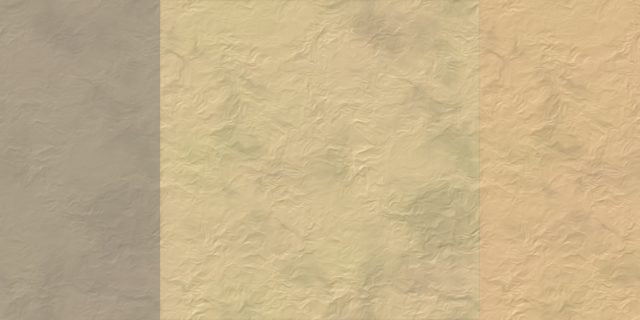
A WebGL 1 fragment shader for this texture:

```glsl
precision highp float;
// Three tinted panels of finely crumpled parchment: grey, straw and apricot.
// One tiling relief of warped ridged noise is lit from the upper left, then
// darkened by mottled stains and short broken fold lines.

uniform vec2 u_resolution;

// Panel colours and layout
const vec3 GREY = vec3(0.668, 0.617, 0.530);
const vec3 STRAW = vec3(0.830, 0.750, 0.574);
const vec3 APRICOT = vec3(0.848, 0.726, 0.552);
const vec3 STAIN_LOSS = vec3(0.125, 0.098, 0.076);
const vec3 HUE_DRIFT = vec3(-0.010, 0.010, -0.012);
const float LEFT_EDGE = 0.25;
const float RIGHT_EDGE = 0.75;
const float GREY_CONTRAST = 0.45;

// Relief and wear
const vec2 LIGHT_DIR = vec2(-0.5, 0.866);
const float LIGHT_STEP = 0.004;
const float RELIEF_GAIN = 0.35;
const float WARP = 0.040;
const vec2 WRINKLE_CELLS = vec2(11.0, 15.0);
const vec2 STAIN_CELLS = vec2(4.0, 5.0);
const vec2 FOLD_CELLS = vec2(5.0, 7.0);
const vec2 WORN_SPOT = vec2(0.80, 0.25);
const float FOLD_WIDTH = 0.065;
const float RIM_WIDTH = 0.007;
const float RIM_LOSS = 0.035;

vec2 hash2(vec2 cell) {
  vec3 q = fract(cell.xyx * vec3(0.1031, 0.1030, 0.0973));
  q += dot(q, q.yzx + 33.33);
  return fract((q.xx + q.yz) * q.zy) * 2.0 - 1.0;
}

// Dot product of a corner's gradient with the offset to it, wrapped to tile
float corner(vec2 cell, vec2 offset, vec2 cells, float seed) {
  vec2 wrapped = floor(mod(cell + 0.5, cells));
  return dot(hash2(wrapped + seed), offset);
}

// Gradient noise that repeats over the unit square
float noise(vec2 p, vec2 cells, float seed) {
  p *= cells;
  vec2 c = floor(p);
  vec2 f = p - c;
  vec2 w = f * f * f * (f * (f * 6.0 - 15.0) + 10.0);
  vec2 e = vec2(1.0, 0.0);
  float low = mix(corner(c, f, cells, seed),
                  corner(c + e, f - e, cells, seed), w.x);
  float high = mix(corner(c + e.yx, f - e.yx, cells, seed),
                   corner(c + 1.0, f - 1.0, cells, seed), w.x);
  return mix(low, high, w.y);
}

float fbm(vec2 p, vec2 cells, float seed) {
  float sum = 0.0;
  float amp = 1.0;
  for (int i = 0; i < 4; i++) {
    sum += amp * noise(p, cells, seed);
    cells *= 2.0;
    amp *= 0.6;
    seed += 17.0;
  }
  return sum;
}

vec2 warp(vec2 p) {
  return p + WARP * vec2(fbm(p, vec2(6.0), 211.0), fbm(p, vec2(6.0), 347.0));
}

// Narrow creases where each octave of noise crosses zero
float height(vec2 p) {
  vec2 q = warp(p);
  vec2 cells = WRINKLE_CELLS;
  float sum = 0.0;
  float amp = 1.0;
  for (int i = 0; i < 3; i++) {
    float n = noise(q, cells, 31.0 + 53.0 * float(i));
    sum -= amp * sqrt(n * n + 0.001);
    cells *= 2.0;
    amp *= 0.60;
  }
  return sum;
}

void main() {
  vec2 uv = gl_FragCoord.xy / u_resolution;
  float pixel = 1.0 / u_resolution.y;
  vec2 p = gl_FragCoord.xy * pixel;
  p.x -= LEFT_EDGE * u_resolution.x * pixel;
  vec2 tile = fract(p);

  // Crumpled relief, stronger in patches
  float slope = height(p) - height(p + LIGHT_DIR * LIGHT_STEP);
  float patches = smoothstep(-0.35, 0.35, noise(p, vec2(7.0), 83.0));
  float relief = slope * RELIEF_GAIN * mix(0.55, 1.35, patches);

  // Stains gather at the worn spot and along interrupted folds
  vec2 q = warp(p);
  vec2 worn = tile - WORN_SPOT;
  float stain = smoothstep(-0.10, 0.65,
      fbm(q, STAIN_CELLS, 131.0) + 0.20 * exp(-9.0 * dot(worn, worn)));
  float crossing = abs(noise(q, FOLD_CELLS, 401.0));
  float fold = 1.0 - smoothstep(0.0, FOLD_WIDTH, crossing);
  fold *= smoothstep(0.02, 0.30, noise(p, vec2(6.0), 457.0));
  float drift = fbm(p, vec2(2.0, 3.0), 503.0);

  vec3 detail = vec3(relief) - STAIN_LOSS * (0.75 * stain + 0.45 * fold);
  detail += HUE_DRIFT * drift;

  // Panels, with a thin darker rim round the middle one
  float aa = 0.5 / u_resolution.x;
  float pastLeft = smoothstep(LEFT_EDGE - aa, LEFT_EDGE + aa, uv.x);
  float pastRight = smoothstep(RIGHT_EDGE - aa, RIGHT_EDGE + aa, uv.x);
  vec3 paper = mix(mix(GREY, STRAW, pastLeft), APRICOT, pastRight);
  vec2 inset = min(tile, 1.0 - tile);
  float rim = 1.0 - smoothstep(0.0, RIM_WIDTH, min(inset.x, inset.y));
  rim *= pastLeft * (1.0 - pastRight);

  vec3 color = paper + detail * mix(GREY_CONTRAST, 1.0, pastLeft);
  gl_FragColor = vec4(color - RIM_LOSS * rim, 1.0);
}
```
